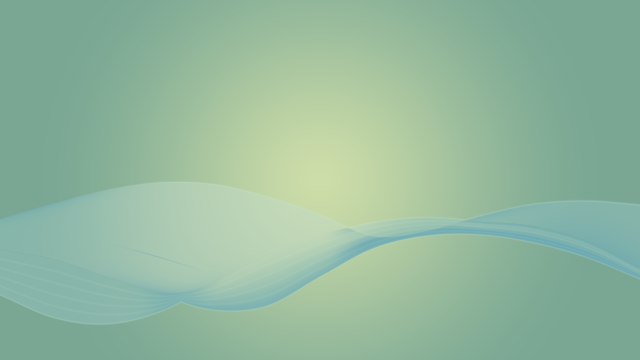
Give the GLSL for this background, as a WebGL 2 fragment shader.

```glsl
#version 300 es
precision highp float;
// Translucent ribbons twisting across a soft green radial glow.
// Three smooth spline edges bound the sheets; each sheet is tinted by its
// depth between two edges, then given folds, thin filaments and bright rims.

uniform vec2 u_resolution;
out vec4 outColor;

const int KNOTS = 13;

// Edge heights at evenly spaced knots, as fractions of the canvas height.
const float CREST[KNOTS] = float[](0.391, 0.435, 0.472, 0.493, 0.488, 0.454, 0.403,
                                   0.343, 0.358, 0.400, 0.433, 0.442, 0.431);
const float SWELL[KNOTS] = float[](0.181, 0.118, 0.100, 0.134, 0.213, 0.292, 0.347,
                                   0.382, 0.396, 0.385, 0.372, 0.331, 0.255);
const float KEEL[KNOTS] = float[](0.306, 0.280, 0.231, 0.181, 0.139, 0.150, 0.231,
                                  0.310, 0.345, 0.348, 0.326, 0.285, 0.225);

const vec3 GLOW = vec3(0.81, 0.87, 0.66);
const vec3 RIM_GREEN = vec3(0.475, 0.655, 0.58);
const vec3 MIST = vec3(0.76, 0.855, 0.79);
const vec3 AQUA = vec3(0.58, 0.765, 0.75);
const vec3 BLUE = vec3(0.38, 0.64, 0.70);
const vec3 SHEEN = vec3(0.80, 0.90, 0.84);

// Catmull-Rom curve through the knots, with x from 0 to 1.
float curve(float knots[KNOTS], float x) {
  float s = clamp(x, 0.0, 0.9999) * float(KNOTS - 1);
  int i = int(s);
  float t = fract(s);
  float b = knots[i], c = knots[i + 1];
  float a = i > 0 ? knots[i - 1] : 2.0 * b - c;
  float d = i + 2 < KNOTS ? knots[i + 2] : 2.0 * c - b;
  return b + 0.5 * t * (c - a + t * (2.0 * a - 5.0 * b + 4.0 * c - d
         + t * (3.0 * (b - c) + d - a)));
}

float smoothMax(float a, float b, float k) {
  float h = max(k - abs(a - b), 0.0) / k;
  return max(a, b) + h * h * k * 0.25;
}

float bump(float x, float center, float width) {
  float d = (x - center) / width;
  return exp(-d * d);
}

// Antialiased coverage of the band between two heights.
float band(float y, float low, float high, float aa) {
  return smoothstep(-aa, aa, y - low) * smoothstep(-aa, aa, high - y);
}

float hairline(float y, float height, float width) {
  return bump(y, height, width);
}

vec3 background(vec2 uv, float aspect) {
  float r = length((uv - vec2(0.5, 0.502)) * vec2(aspect, 1.0));
  return mix(GLOW, RIM_GREEN, smoothstep(-0.12, 0.82, r) * 1.04 - 0.04);
}

// Wide upper sheet: misty in the middle, blue where it rolls over.
vec3 upperSheet(vec3 base, vec2 uv, float top, float low) {
  float misty = smoothstep(0.0, 0.3, uv.x) * (1.0 - smoothstep(0.55, 0.75, uv.x));
  vec3 color = mix(base, mix(AQUA, MIST, misty), 0.5);
  float topRoll = bump(uv.x, 0.07, 0.1) * exp(-max(top - uv.y, 0.0) / 0.012)
                + bump(uv.x, 0.76, 0.08) * exp(-max(top - uv.y, 0.0) / 0.02);
  float lowRoll = bump(uv.x, 0.25, 0.08) * exp(-max(uv.y - low, 0.0) / 0.022)
                + smoothstep(0.72, 1.0, uv.x) * exp(-max(uv.y - low, 0.0) / 0.06);
  return mix(color, BLUE, clamp(0.45 * topRoll + 0.5 * lowRoll, 0.0, 0.7));
}

// Lower twisting sheet: pale at its upper edge, blue toward the keel.
vec3 lowerSheet(vec3 base, vec2 uv, float top, float low, float crest, float aa) {
  float depth = clamp((top - uv.y) / max(top - low, 0.004), 0.0, 1.0);
  float middle = smoothstep(0.26, 0.36, uv.x);
  float right = smoothstep(0.52, 0.66, uv.x);
  vec3 color = mix(base, mix(AQUA, MIST, middle * (1.0 - depth) * (1.0 - right)), 0.5);
  float under = smoothstep(-aa, aa, crest - uv.y) * smoothstep(0.5, 0.58, uv.x);
  float blue = 0.55 * middle * depth * depth + 0.5 * bump(uv.x, 0.275, 0.045)
             + under * (0.3 + 0.2 * cos(depth * 9.0));
  color = mix(color, BLUE, clamp(blue, 0.0, 0.75));
  // Fine filaments follow the sheet between its two edges.
  for (int i = 1; i <= 4; i++) {
    float path = mix(low, top, float(i) / 5.0);
    color = mix(color, SHEEN, 0.1 * hairline(uv.y, path, 0.003));
  }
  return color;
}

void main() {
  vec2 uv = gl_FragCoord.xy / u_resolution;
  float aa = 0.8 / u_resolution.y;
  float crest = curve(CREST, uv.x);
  float swell = curve(SWELL, uv.x);
  float keel = curve(KEEL, uv.x);
  float blend = max(0.1 * (1.0 - smoothstep(0.35, 0.45, uv.x)), 0.0001);
  float fold = smoothMax(swell, keel, blend);
  float low = min(swell, keel);

  vec3 base = background(uv, u_resolution.x / u_resolution.y);
  vec3 color = mix(base, upperSheet(base, uv, crest, fold), band(uv.y, fold, crest, aa));
  color = mix(color, lowerSheet(base, uv, fold, low, crest, aa), band(uv.y, low, fold, aa));

  // Bright rims and one dark crease on the broad sheet.
  float rim = hairline(uv.y, max(crest, fold), 0.0025) * smoothstep(0.1, 0.3, uv.x)
            + hairline(uv.y, low, 0.0025);
  color = mix(color, SHEEN, 0.22 * min(rim, 1.0));
  float crease = 0.295 - 0.5 * (uv.x - 0.23) - 0.6 * (uv.x - 0.23) * (uv.x - 0.23);
  color = mix(color, BLUE, 0.3 * hairline(uv.y, crease, 0.002) * bump(uv.x, 0.245, 0.05));
  outColor = vec4(color, 1.0);
}
```
